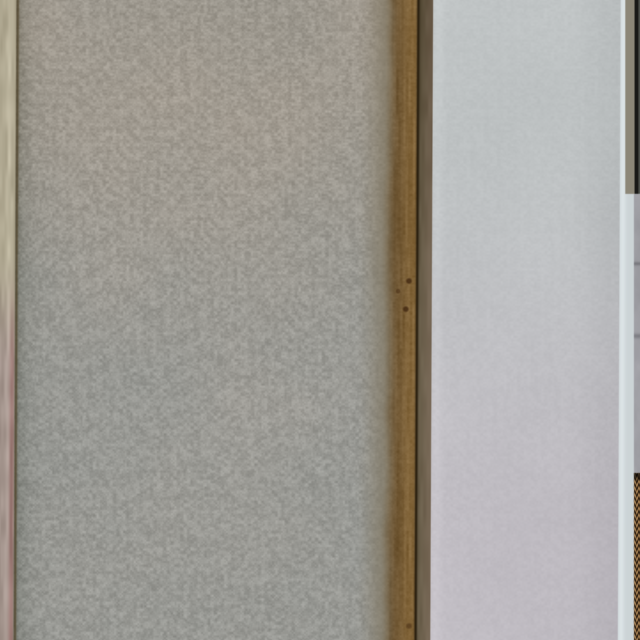
Write a Shadertoy shader that draws this texture.

```glsl
// Draws a grainy plaster panel with a wooden edge, a pale wall and a narrow trim.
#define SEAM_X 0.6505
#define WALL_X 0.6745
#define TRIM_X 0.9675
#define FRAME_X 0.0235
#define LEAN 0.0045
#define SOFT 0.0016
#define GRAIN_SCALE 190.0
#define GRAIN_AMOUNT 0.085
#define DOOR_Y 0.697
#define WEAVE_Y 0.261

float hash(vec2 p) {
    return fract(sin(dot(p, vec2(127.1, 311.7))) * 43758.5453);
}

float noise(vec2 p) {
    vec2 i = floor(p), f = fract(p);
    f = f * f * (3.0 - 2.0 * f);
    return mix(mix(hash(i), hash(i + vec2(1, 0)), f.x),
               mix(hash(i + vec2(0, 1)), hash(i + vec2(1, 1)), f.x), f.y);
}

float fbm(vec2 p) {
    float sum = 0.0, amp = 0.5;
    for (int i = 0; i < 4; i++) {
        sum += amp * noise(p);
        p = p * 2.03 + 17.3;
        amp *= 0.5;
    }
    return sum;
}

// Soft step that is 0 before the edge and 1 after it
float after(float edge, float v) {
    return smoothstep(edge - SOFT, edge + SOFT, v);
}

// Soft vertical or horizontal line
float line(float centre, float width, float v) {
    float d = (v - centre) / width;
    return exp(-d * d);
}

float dot2d(vec2 p, vec2 centre, float radius) {
    return 1.0 - smoothstep(radius * 0.4, radius * 1.3, length(p - centre));
}

vec3 panel(vec2 uv, float x, float grain) {
    float cloud = fbm(uv * 5.0) - 0.47;
    vec3 c = mix(vec3(0.600, 0.600, 0.580), vec3(0.625, 0.602, 0.562), smoothstep(0.35, 0.9, uv.y));
    c += cloud * vec3(0.05, 0.03, 0.02) + grain * GRAIN_AMOUNT;
    // Shade beside the left frame
    c -= vec3(0.13, 0.12, 0.13) * exp(-max(x - FRAME_X, 0.0) / 0.016);
    // Warm shadow growing into bare wood
    float wobble = 0.010 * (fbm(vec2(uv.x * 20.0, uv.y * 12.0)) - 0.47);
    float s = x + wobble;
    c = mix(c, vec3(0.50, 0.46, 0.375), 0.75 * smoothstep(0.555, 0.612, s));
    vec3 wood = mix(vec3(0.43, 0.335, 0.20), vec3(0.51, 0.395, 0.225), smoothstep(0.615, 0.645, x));
    wood += 0.07 * (noise(vec2(x * 260.0, uv.y * 14.0)) - 0.5) + grain * 0.04;
    c = mix(c, wood, smoothstep(0.597, 0.622, s));
    // Nail marks
    float marks = dot2d(uv, vec2(0.639, 0.561), 0.005) + dot2d(uv, vec2(0.634, 0.517), 0.005)
                + 0.6 * dot2d(uv, vec2(0.622, 0.545), 0.004) + 0.6 * dot2d(uv, vec2(0.639, 0.022), 0.005);
    return mix(c, vec3(0.25, 0.15, 0.06), 0.8 * min(marks, 1.0));
}

vec3 leftFrame(vec2 uv, float x) {
    vec3 c = mix(vec3(0.63, 0.57, 0.54), vec3(0.68, 0.65, 0.56), smoothstep(0.42, 0.62, uv.y));
    c += 0.09 * (noise(vec2(x * 220.0, uv.y * 28.0)) - 0.5);
    c -= vec3(0.03, 0.10, 0.09) * line(0.019, 0.004, x) * (1.0 - smoothstep(0.4, 0.6, uv.y));
    return c + 0.06 * line(0.013, 0.004, x);
}

vec3 wall(vec2 uv, float x, float grain) {
    vec3 c = mix(vec3(0.750, 0.735, 0.760), vec3(0.748, 0.765, 0.768), smoothstep(0.1, 0.85, uv.y));
    c += 0.035 * (fbm(uv * 6.0 + 9.0) - 0.47) + grain * 0.022;
    c += 0.025 * line(WALL_X + 0.008, 0.009, x);
    return c - 0.035 * smoothstep(0.88, TRIM_X, x);
}

// Objects glimpsed past the trim, stacked from weave to door
vec3 farSide(vec2 uv) {
    vec3 stone = vec3(0.64, 0.64, 0.66) + 0.16 * (fbm(uv * vec2(30.0, 18.0)) - 0.5);
    stone -= 0.12 * (line(0.588, 0.003, uv.y) + line(0.475, 0.004, uv.y));
    vec2 cell = uv * vec2(150.0, 95.0);
    float strand = 0.5 + 0.5 * sin(cell.y * 6.2832 + 2.0 * sin(cell.x * 6.2832));
    vec3 weave = mix(vec3(0.20, 0.14, 0.08), vec3(0.62, 0.48, 0.31), strand);
    weave *= 1.0 - 0.7 * line(WEAVE_Y - 0.004, 0.006, uv.y);
    return mix(weave, stone, after(WEAVE_Y, uv.y));
}

void mainImage(out vec4 fragColor, in vec2 fragCoord) {
    vec2 uv = fragCoord / iResolution.xy;
    float x = uv.x - LEAN * (uv.y - 0.5);
    float grain = noise(uv * GRAIN_SCALE) + 0.6 * noise(uv * GRAIN_SCALE * 1.9 + 40.0) - 0.8;

    vec3 c = mix(leftFrame(uv, x), panel(uv, x, grain), after(FRAME_X, x));
    c = mix(c, vec3(0.32, 0.27, 0.17), 0.75 * line(FRAME_X + 0.002, 0.0024, x));

    // Dark seam and the shaded return beside it
    vec3 side = mix(vec3(0.40, 0.36, 0.28), vec3(0.46, 0.40, 0.33), smoothstep(SEAM_X, WALL_X, x));
    side += 0.05 * (noise(vec2(x * 200.0, uv.y * 30.0)) - 0.5) - 0.06 * smoothstep(0.5, 1.0, uv.y);
    c = mix(c, side, after(SEAM_X + 0.001, x));
    c = mix(c, vec3(0.15, 0.11, 0.05), 0.9 * line(SEAM_X + 0.001, 0.0025, x));
    c = mix(c, wall(uv, x, grain), after(WALL_X, x));

    // Bright trim
    vec3 trim = vec3(0.80, 0.83, 0.84) + 0.06 * line(TRIM_X + 0.005, 0.005, x);
    c = mix(c, trim, after(TRIM_X, x));
    c = mix(c, farSide(uv), after(0.9905, uv.x) * (1.0 - after(DOOR_Y, uv.y)));

    // Door edge at the upper right
    vec3 door = mix(vec3(0.55, 0.53, 0.47), vec3(0.10, 0.10, 0.09), after(0.9915, uv.x));
    door = mix(door, vec3(0.30, 0.31, 0.29), after(0.9975, uv.x));
    c = mix(c, door, after(0.977, uv.x) * after(DOOR_Y, uv.y));

    fragColor = vec4(clamp(c, 0.0, 1.0), 1.0);
}
```
